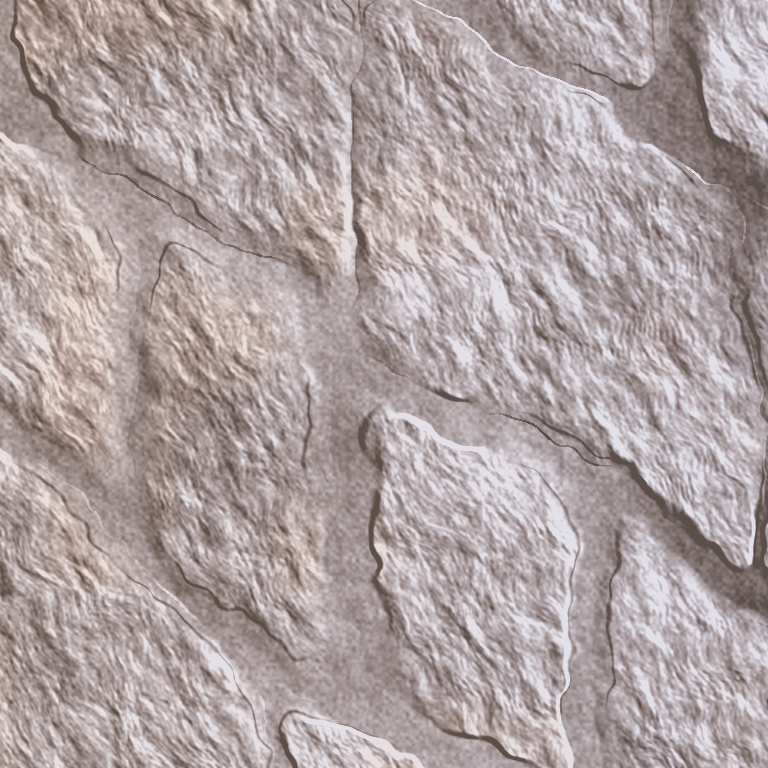
Write a WebGL 1 fragment shader that draws this texture.

```glsl
precision highp float;
// Draws a rough wall of slanted pinkish stones set in sandy mortar, lit from the upper right.
uniform vec2 u_resolution;

const float SLANT = 0.7;         // fall of the courses per unit of width
const float COURSE_HEIGHT = 0.49;
const float LIGHT_STEP = 0.0035;
const vec2 LIGHT_DIR = vec2(0.82, 0.57);
const vec3 SHADOW_BROWN = vec3(0.36, 0.31, 0.28);
const vec3 PALE_STONE = vec3(0.89, 0.88, 0.9);

float hash(vec2 p) {
  return fract(sin(dot(p, vec2(127.1, 311.7))) * 43758.5453);
}

float noise(vec2 p) {
  vec2 i = floor(p);
  vec2 f = fract(p);
  f = f * f * (3.0 - 2.0 * f);
  float low = mix(hash(i), hash(i + vec2(1.0, 0.0)), f.x);
  float high = mix(hash(i + vec2(0.0, 1.0)), hash(i + vec2(1.0, 1.0)), f.x);
  return mix(low, high, f.y);
}

float fbm(vec2 p) {
  float sum = 0.0;
  float weight = 0.5;
  for (int i = 0; i < 4; i++) {
    sum += weight * noise(p);
    p = mat2(1.94, 0.5, -0.5, 1.94) * p + 7.3;
    weight *= 0.55;
  }
  return sum;
}

vec2 noisePair(vec2 p) {
  return vec2(noise(p), noise(p + 31.7)) - 0.5;
}

float roundedBox(vec2 p, vec2 halfSize, float radius) {
  vec2 q = abs(p) - halfSize + radius;
  return length(max(q, 0.0)) + min(max(q.x, q.y), 0.0) - radius;
}

// x: signed distance to the stone outline, y: random value of the stone
vec2 stoneField(vec2 p) {
  vec2 q = p + 0.08 * noisePair(p * 3.0 + 4.0) + 0.03 * noisePair(p * 14.0)
         + 0.013 * noisePair(p * 45.0);
  float v = (q.y + SLANT * q.x - 0.41) / COURSE_HEIGHT;
  float course = floor(v);
  float narrow = 1.0 - mod(course, 2.0);
  float width = mix(0.5, 0.29, narrow);
  float u = (q.x - mix(-0.02, 0.24, narrow) - 0.07 * (course - 1.0)) / width;
  float random = hash(vec2(floor(u), course) + 3.0);
  vec2 cell = vec2(width, COURSE_HEIGHT * 0.82);
  vec2 inset = vec2(mix(0.006, 0.028, narrow), mix(0.014, 0.036, narrow)) + 0.014 * random;
  vec2 local = (fract(vec2(u, v)) - 0.5) * cell;
  return vec2(roundedBox(local, 0.5 * cell - inset, 0.045), random);
}

// Outline that is crisp in places and melts into the mortar in others
float stoneMask(vec2 p, float dist) {
  float softness = mix(0.004, 0.04, smoothstep(0.25, 0.65, noise(p * 7.0 + 50.0)));
  return 1.0 - smoothstep(-softness, softness, dist);
}

// Height of chiselled stone with slanted streaks, or of fine sandy mortar
float relief(vec2 p) {
  float mask = stoneMask(p, stoneField(p).x);
  vec2 across = vec2(dot(p, LIGHT_DIR), dot(p, vec2(0.57, -0.82)));
  across += 0.016 * noisePair(p * 22.0);
  float chisel = fbm(across * vec2(38.0, 20.0));
  float sand = 0.1 * noise(p * 170.0) + 0.2 * noise(p * 45.0);
  return mix(0.6 * sand, chisel + 0.12, mask);
}

vec3 stoneRamp(float tone) {
  float t = clamp(tone, 0.0, 1.0);
  vec3 color = mix(SHADOW_BROWN, PALE_STONE, t);
  return color - vec3(0.0, 0.022, 0.02) * 4.0 * t * (1.0 - t);
}

void main() {
  vec2 p = gl_FragCoord.xy / u_resolution.y;
  vec2 stone = stoneField(p);
  float mask = stoneMask(p, stone.x);
  float patches = fbm(p * 5.0 + 12.0) - 0.48;

  // Base tones: pale stone, mid mortar that turns dark at the right
  float damp = smoothstep(0.78, 0.96, p.x + 0.25 * patches);
  float mortarTone = mix(0.54, 0.14, damp) + 0.4 * patches;
  float stoneTone = 0.67 + 0.16 * (stone.y - 0.5) + 0.6 * patches + 0.14 * (p.x - 0.5);
  float tone = mix(mortarTone, stoneTone, mask);

  // Slope lighting, mottling and grain
  tone += 3.6 * (relief(p) - relief(p + LIGHT_DIR * LIGHT_STEP));
  tone += 0.2 * (noise(p * 60.0 + 8.0) - 0.5) * mix(0.6, 1.0, mask);
  tone += 0.24 * (noise(p * 230.0) - 0.5);

  // Thin broken cracks along the outlines
  float crackWidth = mix(0.002, 0.006, noise(p * 30.0 + 5.0));
  float crack = 1.0 - smoothstep(0.0, crackWidth, abs(stone.x - 0.002));
  tone -= 0.5 * crack * smoothstep(0.45, 0.65, noise(p * 9.0 + 70.0));

  // Warm rusty stain at the left, cool light at the right
  float warmth = smoothstep(0.45, 0.8, noise(p * 7.0 + 90.0)) * (1.0 - 0.7 * p.x);
  vec3 tint = mix(vec3(1.0), vec3(1.03, 0.985, 0.94), warmth * mask);
  tint *= mix(vec3(1.015, 1.0, 0.985), vec3(0.99, 1.0, 1.025), p.x);
  gl_FragColor = vec4(stoneRamp(tone) * tint, 1.0);
}
```
